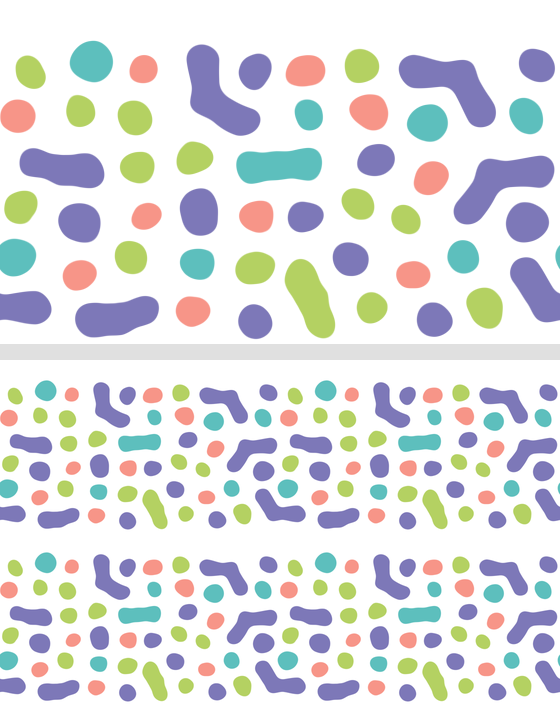
Top, the tile; bottom, the same tile 2 across and 2 down.
Give the GLSL for this pattern, as a Shadertoy shader.

```glsl
float hash(float n) {
    return fract(sin(n * 12.9898) * 43758.5453);
}

float smoothMin(float a, float b, float k) {
    float h = max(k - abs(a - b), 0.0);
    return min(a, b) - h * h / (4.0 * k);
}

// Rounded limb from joint to tip, narrowed to the waist at the joint
float limb(vec2 p, vec2 joint, vec2 tip, float radius, float waist) {
    vec2 axis = tip - joint, q = p - joint;
    float t = clamp(dot(q, axis) / dot(axis, axis), 0.0, 1.0);
    return length(q - axis * t) - radius * mix(waist, 1.0, smoothstep(0.0, 1.0, t));
}

// Corner k of a turned block
vec2 corner(int k, float turn, vec2 block) {
    float a = turn + 1.5708 * (float(k) + 0.5);
    return 0.354 * block * vec2(cos(a), sin(a));
}

vec3 ink(float tone) {
    vec3 purple = vec3(0.49, 0.47, 0.72);
    vec3 coral = vec3(0.97, 0.585, 0.535);
    vec3 green = vec3(0.705, 0.82, 0.385);
    vec3 teal = vec3(0.365, 0.75, 0.74);
    return tone < 0.28 ? purple : tone < 0.57 ? coral : tone < 0.84 ? green : teal;
}

void mainImage(out vec4 fragColor, in vec2 fragCoord) {
    vec2 size = vec2(iResolution.x / iResolution.y, 1.0);
    vec2 block = size * vec2(0.2, 0.29);

    // Gentle wrapping warp makes the outlines hand cut
    vec2 w = 6.283185 * fragCoord / iResolution.xy;
    vec2 p = fragCoord / iResolution.y;
    p += 0.004 * sin(vec2(3.0 * w.x + 5.0 * w.y, 7.0 * w.x - 4.0 * w.y));

    float nearest = 1.0, others = 0.0, nearestTone = 0.0;
    for (int b = 0; b < 15; b++) {
        // Three staggered rows of five blocks, wrapped around the canvas
        int row = b / 5, rank = b * 7 % 15;
        vec2 center = vec2(float(b % 5) + 0.5 * float(row), float(row) + 0.5) * block;
        vec2 q = p - center - vec2(0.0, 0.01);
        q -= size * round(q / size);

        // A chain joins two or three corners of the block into a long blob
        int chain = rank < 4 ? 3 : rank < 8 ? 2 : 1;
        float seed = float(b) + 0.5;
        float turn = 1.5708 * floor(4.0 * hash(seed)) + 0.8 * (hash(seed + 40.0) - 0.5);

        for (int k = 0; k < 4; k++) {
            if (k > 0 && k < chain) continue;
            float id = float(4 * b + k);
            vec2 tipA = corner(k, turn, block), tipB, joint;
            float radius, waist, tone;

            if (k < chain - 1) {
                // Long bent blob
                tipB = corner(chain - 1, turn, block);
                joint = chain == 3 ? 0.55 * corner(1, turn, block)
                                   : 0.5 * (tipA + tipB) * mix(0.8, 1.25, hash(id + 7.0));
                radius = 0.048;
                waist = 0.8;
                tone = rank == 4 ? 0.9 : rank == 6 ? 0.7 : 0.0;
            } else {
                // Pebble
                vec2 c = tipA + 0.026 * (vec2(hash(id + 100.0), hash(id + 200.0)) - 0.5);
                float a = 6.2832 * hash(id + 300.0);
                vec2 reach = mix(0.006, 0.019, hash(id + 400.0)) * vec2(cos(a), sin(a));
                tipA = c - reach;
                tipB = c + reach;
                joint = c + 0.35 * vec2(-reach.y, reach.x);
                tone = fract(id * 0.618034);
                radius = mix(0.026, 0.046, sqrt(hash(id + 500.0)));
                radius *= tone < 0.28 || tone > 0.84 ? 1.13 : 0.97;
                waist = 1.0;
            }

            float d = smoothMin(limb(q, joint, tipA, radius, waist),
                                limb(q, joint, tipB, 0.93 * radius, waist), 0.03);
            others += exp(-80.0 * max(d, nearest));
            if (d < nearest) {
                nearest = d;
                nearestTone = tone;
            }
        }
    }

    // Trim each blob so that a white gap to its neighbours remains
    float rival = -log(others) / 80.0;
    float shape = -smoothMin(-nearest, 0.5 * (rival - nearest) - 0.014, 0.02);
    float edge = 0.8 / iResolution.y;
    fragColor = vec4(mix(ink(nearestTone), vec3(1.0), smoothstep(-edge, edge, shape)), 1.0);
}
```
